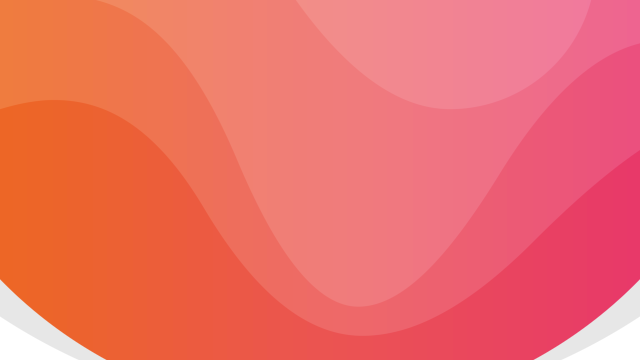
This background is drawn by a WebGL 1 fragment shader. Its source:

```glsl
precision highp float;
// Draws translucent waves over an orange to pink gradient, cut by a broad round lower edge.

uniform vec2 u_resolution;

const vec2 CANVAS = vec2(16.0, 9.0);
const float BANDS = 48.0;
const float VEIL_OPACITY = 0.14;

const vec3 ORANGE = vec3(0.928, 0.402, 0.145);
const vec3 CORAL = vec3(0.922, 0.325, 0.325);
const vec3 ROSE = vec3(0.908, 0.220, 0.415);
const vec3 WARM_VEIL = vec3(1.0, 1.0, 0.85);
const vec3 COOL_VEIL = vec3(1.0, 0.88, 1.0);
const vec3 PAPER = vec3(1.0);
const vec3 SHADOW = vec3(0.906);

// Signed distance above a cubic span; each knot holds x, height and slope.
float spanDistance(vec2 p, vec3 a, vec3 b) {
  float width = b.x - a.x;
  float rise = b.y - a.y;
  float t = clamp((p.x - a.x) / width, 0.0, 1.0);
  float m0 = a.z * width;
  float m1 = b.z * width;
  float c2 = 3.0 * rise - 2.0 * m0 - m1;
  float c3 = m0 + m1 - 2.0 * rise;
  float height = a.y + t * (m0 + t * (c2 + t * c3)) + a.z * min(p.x - a.x, 0.0);
  float slope = (m0 + t * (2.0 * c2 + 3.0 * t * c3)) / width;
  return (p.y - height) / sqrt(1.0 + slope * slope);
}

// Positive inside the disc.
float discDistance(vec2 p, vec2 center, float radius) {
  return radius - length(p - center);
}

float coverage(float distance, float pixel) {
  return smoothstep(-0.7 * pixel, 0.7 * pixel, distance);
}

float lowWave(vec2 p) {
  vec3 crest = vec3(1.354, 6.5, 0.0);
  vec3 fall = vec3(5.104, 3.79, -1.68);
  vec3 trough = vec3(9.063, 0.604, 0.0);
  vec3 climb = vec3(13.333, 2.958, 1.0);
  if (p.x < crest.x) return spanDistance(p, vec3(0.0, 6.27, 0.3), crest);
  if (p.x < fall.x) return spanDistance(p, crest, fall);
  if (p.x < trough.x) return spanDistance(p, fall, trough);
  if (p.x < climb.x) return spanDistance(p, trough, climb);
  return spanDistance(p, climb, vec3(16.0, 5.25, 0.68));
}

float middleWave(vec2 p) {
  vec3 fall = vec3(5.938, 4.98, -2.38);
  vec3 trough = vec3(8.958, 1.333, 0.0);
  vec3 climb = vec3(12.5, 4.667, 1.62);
  if (p.x < fall.x) return spanDistance(p, vec3(2.396, 9.0, -0.25), fall);
  if (p.x < trough.x) return spanDistance(p, fall, trough);
  if (p.x < climb.x) return spanDistance(p, trough, climb);
  return spanDistance(p, climb, vec3(16.0, 7.917, 0.25));
}

float topBowl(vec2 p) {
  vec3 bottom = vec3(11.25, 6.271, 0.0);
  if (p.x < bottom.x) return spanDistance(p, vec3(7.396, 9.0, -1.4), bottom);
  return discDistance(p, vec2(bottom.x, 9.917), 3.646);
}

vec3 baseGradient(float x) {
  vec3 color = mix(ORANGE, CORAL, smoothstep(0.0, 1.0, x * 1.85) * 0.4 + min(x * 1.85, 1.0) * 0.6);
  return mix(color, ROSE, clamp((x - 0.54) / 0.46, 0.0, 1.0));
}

vec3 addVeil(vec3 color, vec3 veil, float mask) {
  return mix(color, veil, VEIL_OPACITY * mask);
}

void main() {
  vec2 p = gl_FragCoord.xy / u_resolution * CANVAS;
  float pixel = CANVAS.y / u_resolution.y;

  // Faintly stepped horizontal gradient
  float x = p.x / CANVAS.x;
  float banded = (floor(x * BANDS) + 0.5) / BANDS;
  vec3 color = baseGradient(banded);

  // Overlapping light veils
  vec3 veil = mix(WARM_VEIL, COOL_VEIL, banded);
  color = addVeil(color, veil, coverage(lowWave(p), pixel));
  color = addVeil(color, veil, coverage(middleWave(p), pixel));
  color = addVeil(color, veil, coverage(topBowl(p), pixel));

  // Round lower edge over a grey rim and white paper
  float rim = coverage(discDistance(p, vec2(8.0, 13.23), 14.54), pixel);
  float body = coverage(discDistance(p, vec2(8.0, 9.81), 11.167), pixel);
  vec3 ground = mix(PAPER, SHADOW, rim);
  gl_FragColor = vec4(mix(ground, color, body), 1.0);
}
```
